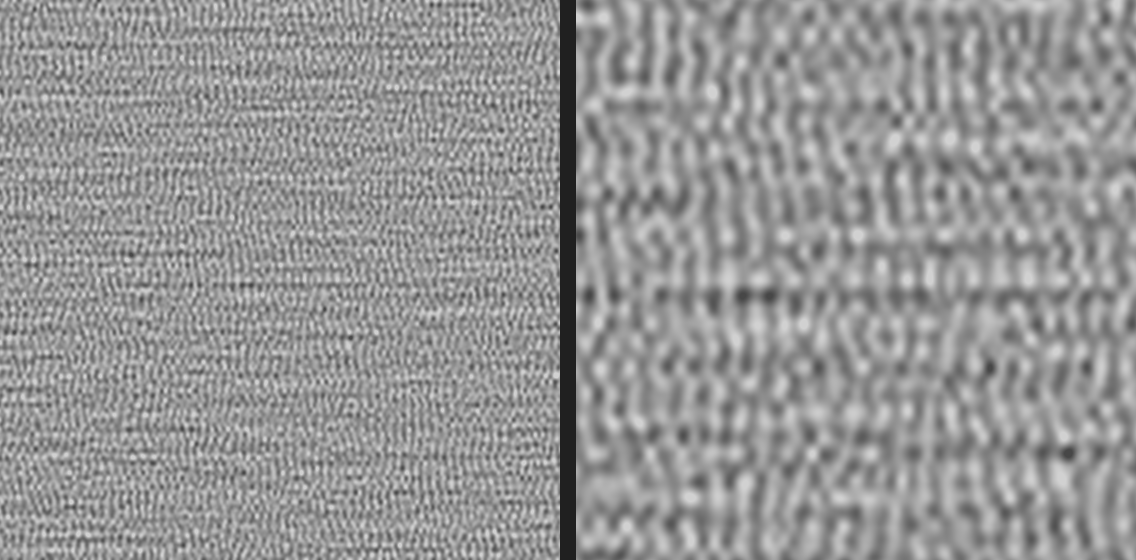
Left: the whole. Right: its middle third, enlarged.
Give the GLSL for this texture, as a WebGL 1 fragment shader.

```glsl
precision highp float;

uniform vec2 u_resolution;

#define STITCHES 63.0
#define ROWS 76.0
#define LEAN 0.22
#define PHASE_SCATTER 0.9
#define STITCH_AMOUNT 0.108
#define STREAK_AMOUNT 0.076
#define GRAIN_AMOUNT 0.095
#define MEAN_GREY 0.593

const float TAU = 6.2831853;

float hash(vec2 p) {
  return fract(sin(dot(p, vec2(127.1, 311.7))) * 43758.5453);
}

// Smooth noise along one row, from -1 to 1, shifted differently in each row
float rowValue(float x, float row, float seed) {
  x += 37.0 * hash(vec2(row, seed));
  float cell = floor(x);
  float blend = smoothstep(0.0, 1.0, x - cell);
  float left = hash(vec2(cell, row + seed));
  float right = hash(vec2(cell + 1.0, row + seed));
  return 2.0 * mix(left, right, blend) - 1.0;
}

// Neighbouring rows blended vertically
float rowNoise(vec2 p, float seed) {
  float row = floor(p.y);
  float blend = smoothstep(0.0, 1.0, p.y - row);
  return mix(rowValue(p.x, row, seed), rowValue(p.x, row + 1.0, seed), blend);
}

// Each line gets an opposite neighbour, so broad areas stay even
float lineNoise(vec2 p, float seed) {
  return rowNoise(p, seed) - rowNoise(p + vec2(0.0, 1.0), seed);
}

// One row of stitches with its own phase, spacing and strength
float stitchRow(float x, float row) {
  float phase = LEAN * row + PHASE_SCATTER * hash(vec2(row, 5.3));
  float drift = 0.42 * rowValue(x * 19.0, row, 11.3);
  float strength = 1.0 + 0.45 * rowValue(x * 30.0, row, 37.1);
  return strength * cos(TAU * (STITCHES * x + phase + drift));
}

// Blending whole rows breaks the stitches into short leaning blobs
float stitches(vec2 uv) {
  float y = uv.y * ROWS;
  float row = floor(y);
  float blend = smoothstep(0.0, 1.0, y - row);
  return mix(stitchRow(uv.x, row), stitchRow(uv.x, row + 1.0), blend);
}

// Thin horizontal lines, long ones mixed with short ones
float streaks(vec2 uv) {
  float longLines = lineNoise(uv * vec2(5.0, 108.0), 51.7);
  float shortLines = lineNoise(uv * vec2(24.0, 98.0), 67.3);
  return 0.8 * longLines + 0.5 * shortLines;
}

void main() {
  vec2 uv = gl_FragCoord.xy / u_resolution;
  float grain = lineNoise(uv * vec2(145.0, 116.0), 83.9);

  float grey = MEAN_GREY
    + STITCH_AMOUNT * stitches(uv)
    + STREAK_AMOUNT * streaks(uv)
    + GRAIN_AMOUNT * grain;

  gl_FragColor = vec4(vec3(clamp(grey, 0.28, 0.82)), 1.0);
}
```
